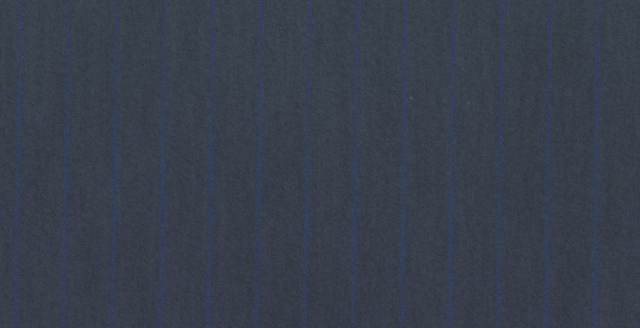
Write a Shadertoy shader that draws this texture.

```glsl
// Fine slate-blue wool suiting with thin, slightly leaning blue pinstripes.
// Crisp twill floats and grain come from hashed threads and value noise; each
// stripe is a periodic distance broken into short slanted stitches.

float hash(vec2 p) {
    vec3 q = fract(vec3(p.xyx) * 0.1031);
    q += dot(q, q.yzx + 33.33);
    return fract((q.x + q.y) * q.z);
}

float noise(vec2 p) {
    vec2 i = floor(p), f = fract(p);
    f = f * f * (3.0 - 2.0 * f);
    return mix(mix(hash(i), hash(i + vec2(1, 0)), f.x),
               mix(hash(i + vec2(0, 1)), hash(i + vec2(1, 1)), f.x), f.y);
}

void mainImage(out vec4 fragColor, in vec2 fragCoord) {
    vec2 uv = fragCoord / iResolution.x;
    float height = fragCoord.y / iResolution.y;

    // Warp coordinate: threads lean right toward the top and waver a little
    float warp = uv.x - 0.0145 * uv.y + 0.0008 * (noise(uv * vec2(5.0, 9.0)) - 0.5);

    // Cloth: slightly cooler and lighter at the top, with broad soft shading
    vec3 cloth = mix(vec3(0.220, 0.241, 0.291), vec3(0.223, 0.257, 0.297), height);
    cloth *= 0.975 + 0.05 * noise(uv * vec2(7.0, 5.0) + 20.0);

    // Lengthwise yarn streaks, coarse and fine
    float streak = noise(vec2(warp * 110.0, uv.y * 9.0)) - 0.5;
    streak += noise(vec2(warp * 380.0, uv.y * 45.0) + 50.0) - 0.5;

    // Twill floats: short dashes running down to the right, plus crisp grain
    vec2 twill = vec2(warp * 150.0 - uv.y * 110.0, uv.y * 320.0 + warp * 220.0);
    float dash = noise(twill + 70.0) - 0.5;
    float grain = hash(floor(uv * 512.0)) - 0.5;
    vec3 color = cloth * (1.0 + 0.052 * streak + 0.105 * dash + 0.115 * grain);

    // Yarn dye: threads drift between grey and blue
    float dye = noise(uv * 300.0 + 90.0) - 0.5;
    dye += 0.7 * (hash(floor(uv * 512.0) + 200.0) - 0.5);
    color += dye * vec3(0.003, -0.012, 0.036);

    // Thirteen pinstripes with soft, ragged borders
    float stripeCoord = (warp - 0.0245) / 0.0753;
    float stripeId = floor(stripeCoord + 0.5);
    float offset = (stripeCoord - stripeId) * 0.0753;
    float ragged = 0.0016 * (noise(vec2(stripeId * 7.1, uv.y * 230.0)) - 0.5);
    float stripe = 1.0 - smoothstep(0.0018, 0.0046, abs(offset + ragged));

    // Slanted stitches, uneven in strength along the stripe
    float phase = uv.y * 165.0 + offset * 130.0 + hash(vec2(stripeId, 7.0));
    float stitch = smoothstep(-0.3, 0.6, sin(6.28318 * phase));
    float wear = 0.5 + 0.5 * hash(vec2(floor(phase), stripeId + 3.0));
    float cover = stripe * wear * mix(0.22, 1.0, stitch);
    color = mix(color, vec3(0.195, 0.250, 0.420) * (1.0 + 0.12 * grain), cover);

    // Faint blue haze beside each stripe
    color.b += 0.006 * exp(-abs(offset) * 150.0);

    // Rare pale lint specks
    vec2 cell = floor(uv * 16.0);
    vec2 lint = (cell + 0.2 + 0.6 * vec2(hash(cell + 3.0), hash(cell + 9.0))) / 16.0;
    float speck = step(0.98, hash(cell + 31.0)) * (1.0 - smoothstep(0.001, 0.004, length(uv - lint)));
    color += 0.06 * speck;

    fragColor = vec4(color, 1.0);
}
```
